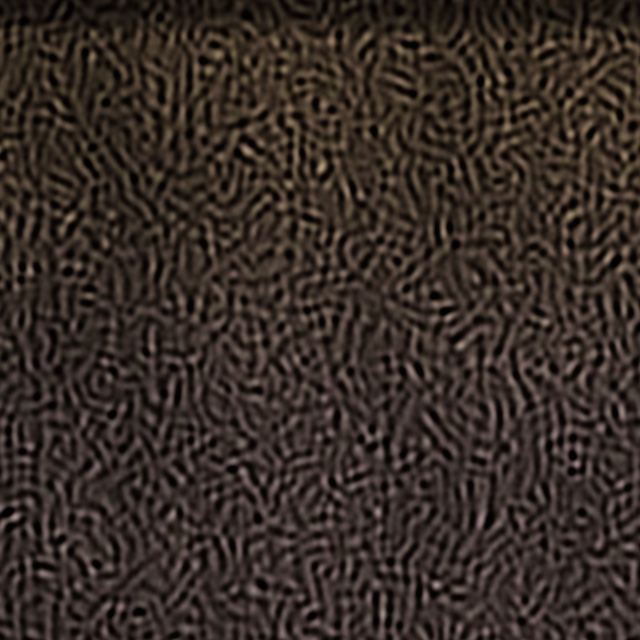
A Shadertoy shader for this texture:

```glsl
// Dark brown pebbled weave: short knotted ridges that lean towards vertical.
// Ridges are a sum of small windowed waves with random directions; gradient
// noise adds grain, loose columns, streaks and slow shading.

const float TAU = 6.2832;

vec3 hash3(vec2 p) {
    vec3 q = fract(p.xyx * vec3(0.1031, 0.1030, 0.0973));
    q += dot(q, q.yxz + 33.33);
    return fract((q.xxy + q.yzz) * q.zyx);
}

float cornerSlope(vec2 cell, vec2 offset, vec2 corner) {
    float angle = TAU * hash3(cell + corner).x;
    return dot(vec2(cos(angle), sin(angle)), offset - corner);
}

// Gradient noise, roughly -0.7 to 0.7
float gradientNoise(vec2 p) {
    vec2 i = floor(p), f = p - i;
    vec2 u = f * f * f * (f * (f * 6.0 - 15.0) + 10.0);
    float low = mix(cornerSlope(i, f, vec2(0, 0)), cornerSlope(i, f, vec2(1, 0)), u.x);
    float high = mix(cornerSlope(i, f, vec2(0, 1)), cornerSlope(i, f, vec2(1, 1)), u.x);
    return mix(low, high, u.y);
}

// Two windowed waves per cell, most of them crossing horizontally
float ridges(vec2 p) {
    vec2 cell = floor(p);
    float sum = 0.0;
    for (int y = -1; y <= 1; y++)
    for (int x = -1; x <= 1; x++)
    for (int k = 0; k < 2; k++) {
        vec2 id = cell + vec2(x, y) + 71.0 * float(k) + 200.0;
        vec3 place = hash3(id);
        vec3 wave = hash3(id + 317.0);
        vec2 d = p - cell - vec2(x, y) - place.xy;
        float window = max(0.0, 1.0 - dot(d, d));
        float t = 2.0 * wave.x - 1.0;
        float angle = 1.57 * t * pow(abs(t), 0.35);
        float cycles = mix(1.25, 1.8, wave.y);
        float phase = TAU * (cycles * dot(d, vec2(cos(angle), sin(angle))) + wave.z);
        sum += window * window * cos(phase);
    }
    return sum / 0.79;
}

void mainImage(out vec4 fragColor, in vec2 fragCoord) {
    vec2 uv = fragCoord / iResolution.xy;

    // Knotted ridges, loose columns and fine grain
    float columnPatch = smoothstep(-0.1, 0.45, gradientNoise(uv * vec2(9.0, 4.0) + 40.0));
    float sway = 0.35 * gradientNoise(uv * vec2(12.0, 9.0) + 7.0);
    float columns = cos(TAU * (42.0 * uv.x + sway));
    float grain = gradientNoise(uv * vec2(95.0, 80.0) + 13.0);
    float height = 0.86 * ridges(uv * vec2(29.0, 26.0))
                 + 0.65 * columnPatch * columns + 0.75 * grain;

    // Weave colour, with the deepest gaps easing into near black
    vec3 color = vec3(0.212, 0.171, 0.145) + vec3(0.115, 0.106, 0.099) * height;
    color = 0.5 * (color + sqrt(color * color + 0.003));

    // Warmer above, greyer below, with faint blotches of hue
    float blotch = gradientNoise(uv * 34.0 + 90.0);
    vec3 tint = mix(vec3(0.99, 0.98, 1.07), vec3(1.03, 1.0, 0.88), smoothstep(0.25, 0.9, uv.y));
    color *= tint + blotch * vec3(0.05, -0.02, 0.09);

    // Slow shading, vertical streaks and the dark band along the top
    float shade = 0.92 + 0.15 * smoothstep(0.0, 0.75, uv.x);
    shade += 0.22 * gradientNoise(uv * 3.5 + 21.0);
    shade += 0.16 * gradientNoise(uv * vec2(22.0, 3.0) + 55.0);
    shade *= 1.0 - 0.5 * smoothstep(0.935, 0.985, uv.y);
    fragColor = vec4(color * shade, 1.0);
}
```
